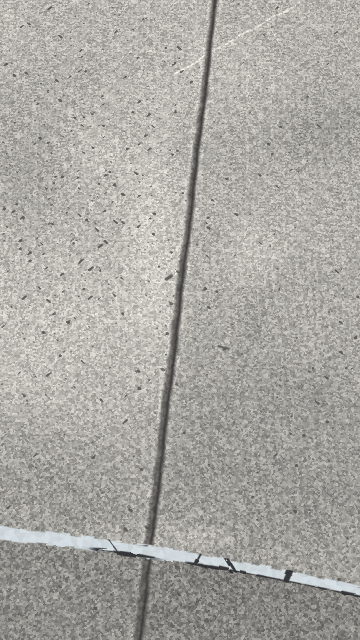
This texture is drawn by a WebGL 1 fragment shader. Its source:

```glsl
precision highp float;
uniform vec2 u_resolution;

float hash(vec2 p) {
  return fract(sin(dot(p, vec2(127.1, 311.7))) * 43758.55);
}

// x: distance to nearest seed, y: random tone of that seed
vec2 cellular(vec2 p) {
  vec2 cell = floor(p);
  vec2 best = vec2(9.0, 0.0);
  for (int j = -1; j <= 1; j++) {
    for (int i = -1; i <= 1; i++) {
      vec2 c = cell + vec2(float(i), float(j));
      vec2 seed = c + vec2(hash(c), hash(c + 37.0));
      float d = length(p - seed);
      if (d < best.x) best = vec2(d, hash(c + 71.0));
    }
  }
  return best;
}

float waves(vec2 p) {
  float sum = 0.0;
  float amp = 0.5;
  for (int i = 0; i < 6; i++) {
    sum += amp * sin(p.x + 1.7 * sin(p.y)) * sin(p.y * 1.1 + 1.3 * sin(p.x * 0.8));
    p = mat2(1.5, 1.1, -1.1, 1.5) * p + 2.3;
    amp *= 0.7;
  }
  return sum;
}

float glow(vec2 p, vec2 center, vec2 radius) {
  vec2 d = (p - center) / radius;
  return exp(-dot(d, d));
}

float band(float d, float halfWidth, float soft) {
  return 1.0 - smoothstep(halfWidth - soft, halfWidth + soft, abs(d));
}

float segment(vec2 p, vec2 a, vec2 b) {
  vec2 ab = b - a;
  return length(p - a - ab * clamp(dot(p - a, ab) / dot(ab, ab), 0.0, 1.0));
}

// Scattered pits; density is the share of cells that hold one
float pits(vec2 p, float scale, float density, float px) {
  vec2 q = p * scale + 0.12 * vec2(sin(p.y * 410.0), sin(p.x * 370.0));
  vec2 c = cellular(q);
  float radius = 0.10 + 0.14 * fract(c.y * 57.0);
  return step(c.y, density) * band(c.x, radius, px * scale * 0.7);
}

// Broad light and dark areas of the slab
float slabTone(vec2 p, float jointX) {
  float right = smoothstep(-0.005, 0.005, p.x - jointX);
  float t = 0.645 + 0.065 * smoothstep(0.15, 0.6, p.y) + 0.025 * waves(p * vec2(13.0, 17.0));
  t += 0.08 * glow(p, vec2(0.24, 0.62), vec2(0.04, 0.16)) * (1.0 - right);
  t += 0.06 * glow(p, vec2(0.15, 0.76), vec2(0.06, 0.035));
  t += 0.06 * glow(p, vec2(0.10, 0.47), vec2(0.18, 0.14));
  t += 0.06 * glow(p, vec2(0.40, 0.61), vec2(0.06, 0.05));
  t += 0.07 * glow(p, vec2(0.30, 0.16), vec2(0.07, 0.025));
  t += 0.05 * glow(p, vec2(0.38, 0.88), vec2(0.06, 0.06));
  t -= 0.08 * glow(p, vec2(0.51, 0.80), vec2(0.09, 0.05));
  t -= 0.06 * glow(p, vec2(0.03, 0.75), vec2(0.09, 0.08));
  t -= 0.05 * glow(p, vec2(0.44, 0.36), vec2(0.16, 0.18));
  t -= 0.05 * glow(p, vec2(0.06, 0.25), vec2(0.12, 0.07));
  return t - 0.025 * right;
}

void main() {
  float px = 1.0 / u_resolution.y;
  vec2 p = gl_FragCoord.xy * px;
  vec2 ground = vec2(p.x - 0.28, p.y) * (1.0 + 0.3 * p.y);
  float jointX = 0.216 + 0.12 * p.y + 0.0007 * sin(p.y * 31.0) + 0.0004 * sin(p.y * 113.0);
  float stripeY = 0.167 - 0.10 * p.x - 0.11 * p.x * p.x;
  float side = p.x - jointX;
  float across = p.y - stripeY;
  float below = smoothstep(0.01, -0.01, across);

  // Speckled concrete
  float tone = slabTone(p, jointX) - 0.10 * below;
  tone += 0.22 * (cellular(ground * 290.0).y - 0.5);
  tone += 0.10 * (cellular(ground * 170.0 + 19.0).y - 0.5);

  // Pits, thickest on the upper left
  float worn = glow(p, vec2(0.08, 0.70), vec2(0.22, 0.25));
  float pit = pits(ground, 62.0, 0.04 + 0.14 * worn, px);
  pit = max(pit, 0.8 * pits(ground + 5.0, 115.0, 0.05 + 0.08 * worn, px));
  pit = max(pit, band(segment(p, vec2(0.260, 0.564), vec2(0.268, 0.569)), 0.0025, px));
  pit = max(pit, band(segment(p, vec2(0.342, 0.459), vec2(0.357, 0.455)), 0.0017, px));
  tone = mix(tone, 0.32, 0.85 * pit);

  // Pale hairlines near the top
  vec2 h = p + vec2(0.0, 0.0015 * sin(p.x * 130.0));
  float hair = band(segment(h, vec2(0.273, 0.883), vec2(0.335, 0.922)), 0.0013, px);
  hair = max(hair, band(segment(h, vec2(0.335, 0.922), vec2(0.482, 1.003)), 0.0013, px));
  hair = max(hair, 0.6 * band(segment(h, vec2(0.14, 0.922), vec2(0.32, 0.916)), 0.001, px));
  hair = max(hair, 0.6 * band(segment(h, vec2(0.393, 1.0), vec2(0.435, 0.935)), 0.001, px));
  tone += 0.16 * hair;

  // Joint with a worn lip and a dark core
  float ragged = 0.0020 * (cellular(p * 110.0).y - 0.5);
  float halfWidth = mix(0.0078, 0.0040, p.y) + ragged;
  tone += 0.05 * band(abs(side) - halfWidth - 0.004, 0.003, 0.003);
  float groove = band(side, halfWidth, 0.002 + px);
  float grooveTone = 0.37 + 0.12 * (cellular(ground * 210.0).y - 0.5);
  tone = mix(tone, grooveTone, 0.92 * groove);
  float core = band(side - halfWidth * 0.35 + ragged, 0.0018, 0.001 + px);
  tone = mix(tone, 0.19, 0.75 * core);
  vec3 color = tone * vec3(1.012, 1.0, 0.968);

  // Pale stripe, chipped at the edges
  float chip = 0.004 * (cellular(p * vec2(70.0, 110.0)).y - 0.5);
  float thickness = mix(0.0105, 0.0075, p.x / 0.56) + chip;
  float paint = band(across, thickness, px);
  paint = max(paint, band(segment(p, vec2(0.232, 0.13), vec2(0.234, 0.145)), 0.004, px));
  float flaked = glow(p, vec2(0.195, 0.135), vec2(0.045, 0.05));
  flaked += glow(p, vec2(0.335, 0.115), vec2(0.04, 0.05)) + 0.5 * step(0.36, p.x);
  float tar = band(across + 0.008, 0.0028 * min(flaked, 1.0) + chip, px) * smoothstep(0.1, 0.4, flaked);
  float breaks = band(p.x - 0.309 - across * 0.5, 0.0025 + chip, px);
  breaks = max(breaks, band(p.x - 0.362 + across * 0.7, 0.004 + chip, px));
  breaks = max(breaks, band(p.x - 0.450 - across * 0.4, 0.005 + chip, px));
  breaks = max(breaks, band(p.x - 0.178 + across * 0.8, 0.0015 + chip * 0.5, px));
  tar = max(tar, breaks * band(across, 0.010, px));
  float paintTone = 0.85 + 0.06 * (cellular(p * 130.0).y - 0.5);
  color = mix(color, paintTone * vec3(0.96, 1.0, 1.02), paint);
  color = mix(color, vec3(0.13, 0.13, 0.14), 0.88 * tar);

  gl_FragColor = vec4(clamp(color, 0.0, 1.0), 1.0);
}
```
